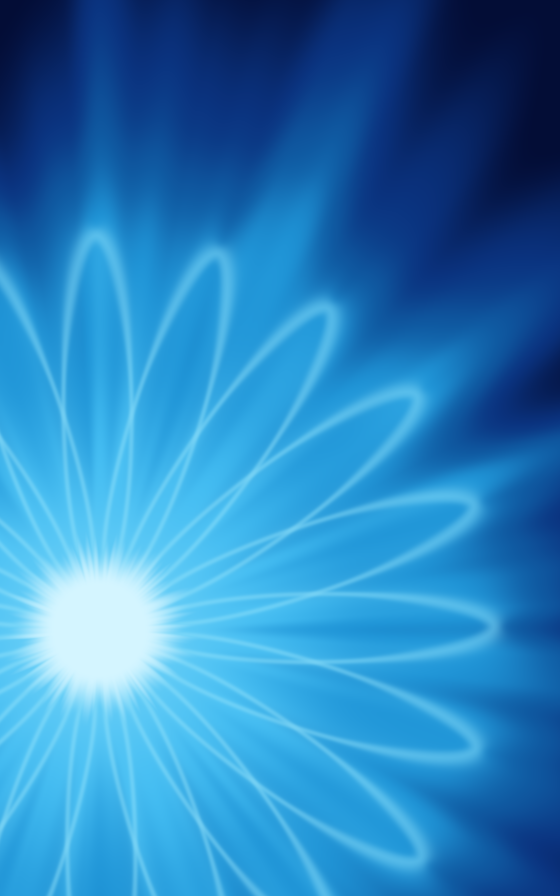
Give the GLSL for this background, as a Shadertoy shader.

```glsl
// Glowing blue flower of twenty looped petals with soft light rays on navy.

float hash(vec2 p) {
    vec3 q = fract(p.xyx * vec3(0.1031, 0.1030, 0.0973));
    q += dot(q, q.yzx + 33.33);
    return fract((q.x + q.y) * q.z);
}

float noise(vec2 p) {
    vec2 i = floor(p), f = fract(p);
    f = f * f * (3.0 - 2.0 * f);
    return mix(mix(hash(i), hash(i + vec2(1, 0)), f.x),
               mix(hash(i + vec2(0, 1)), hash(i + vec2(1, 1)), f.x), f.y);
}

// Soft angular beam, in degrees
float beam(float angle, float centre, float width) {
    float x = (angle - centre) / width;
    return exp(-x * x);
}

// Approximate signed distance to an ellipse
float ellipse(vec2 p, vec2 radii) {
    float k = length(p / radii);
    return k * (k - 1.0) / max(length(p / (radii * radii)), 0.001);
}

// Light level to colour, from deep navy to bright cyan
vec3 blueRamp(float t) {
    vec3 c = mix(vec3(0.012, 0.05, 0.21), vec3(0.04, 0.20, 0.50), smoothstep(0.0, 0.3, t));
    c = mix(c, vec3(0.06, 0.36, 0.64), smoothstep(0.25, 0.5, t));
    c = mix(c, vec3(0.12, 0.58, 0.84), smoothstep(0.45, 0.7, t));
    return mix(c, vec3(0.26, 0.74, 0.95), smoothstep(0.65, 0.95, t));
}

void mainImage(out vec4 fragColor, in vec2 fragCoord) {
    vec2 p = fragCoord / iResolution.y - vec2(0.111, 0.297);
    float r = length(p);
    vec2 dir = p / max(r, 0.0001);
    float angle = degrees(atan(p.y, p.x));

    // Petal outlines: thin sides, broad soft tips
    float lines = 0.0, halo = 0.0;
    for (int i = 0; i < 20; i++) {
        float a = radians(18.0 * float(i) + 0.5);
        vec2 axis = vec2(cos(a), sin(a));
        vec2 q = vec2(dot(p, axis), dot(p, vec2(-axis.y, axis.x)));
        float d = ellipse(q - vec2(0.245, 0.0), vec2(0.195, 0.038));
        float tip = smoothstep(0.27, 0.44, q.x);
        float w = mix(0.0027, 0.0085, tip);
        lines += mix(0.75, 0.65, tip) * exp(-d * d / (w * w));
        lines += 0.12 * exp(-abs(d) / 0.009);
        halo = max(halo, tip * exp(-max(d, 0.0) / 0.022));
    }

    // Radial glow, broken into beams beyond the petals
    float light = 1.1 - 1.27 * r - 0.1 * smoothstep(0.42, 0.58, r);
    float beams = 0.17 * beam(angle, 66.0, 7.0) + 0.13 * beam(angle, 90.0, 6.0)
                + 0.15 * beam(angle, 38.0, 4.0) + 0.10 * beam(angle, 21.0, 4.0)
                + 0.08 * beam(angle, -12.0, 9.0) - 0.14 * beam(angle, 102.0, 6.0)
                - 0.14 * beam(angle, 29.0, 4.0) - 0.08 * beam(angle, 49.0, 7.0)
                - 0.10 * beam(angle, 14.0, 3.0);
    beams += 0.16 * (noise(dir * 9.0 + r * 2.0 + 20.0) - 0.5);
    light += beams * smoothstep(0.33, 0.55, r);
    light += 0.14 * (noise(dir * 16.0 + 40.0) - 0.5) * smoothstep(0.06, 0.2, r);
    vec3 col = blueRamp(light + 0.12 * halo);

    // Pale outlines
    col = mix(col, vec3(0.56, 0.88, 0.98), 0.85 * (1.0 - exp(-lines)));

    // Bright core with a spiky rim
    float spikes = noise(dir * 22.0 + 70.0);
    float rim = 0.085 + 0.035 * spikes;
    col = mix(col, vec3(0.60, 0.90, 0.99), 0.55 * exp(-r * r / 0.012));
    col = mix(col, vec3(0.83, 0.96, 1.0), 1.0 - smoothstep(0.05, rim, r));

    fragColor = vec4(col, 1.0);
}
```
